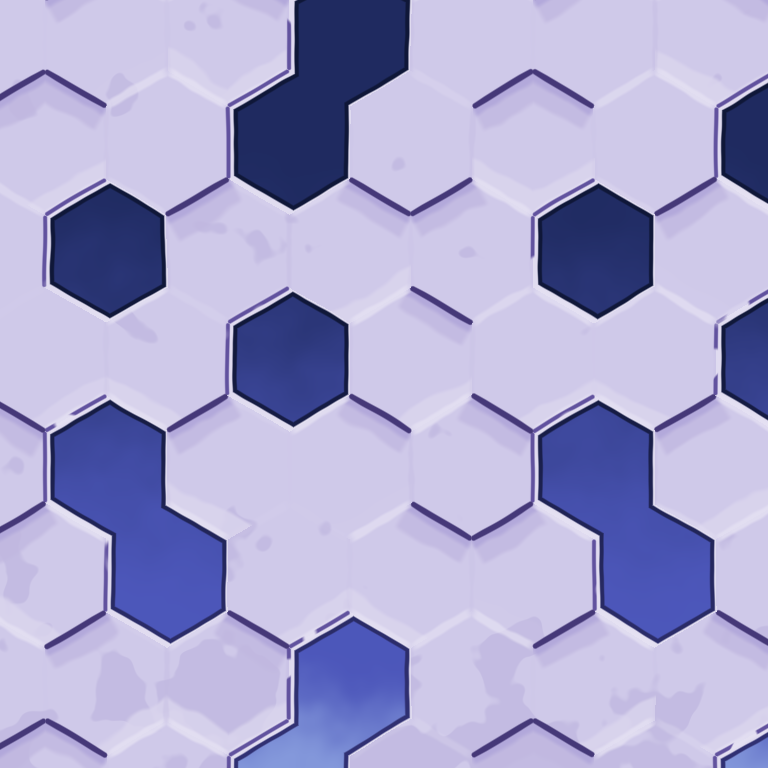
Write a Shadertoy shader that draws this pattern.

```glsl
const vec2 LATTICE = vec2(1.0, 0.8660254);
// Per row of the 4 x 6 motif: inlaid column, then bit masks of creased lower edges
const int INLAY[6] = int[6](2, 2, 1, 0, 2, 0);
const int CREASE_RIGHT[6] = int[6](10, 8, 1, 8, 2, 0);
const int CREASE_LEFT[6] = int[6](8, 1, 4, 8, 9, 8);

vec2 hash2(vec2 p) {
    vec2 h = vec2(dot(p, vec2(127.1, 311.7)), dot(p, vec2(269.5, 183.3)));
    return fract(sin(h) * 43758.55) * 2.0 - 1.0;
}

float gradientNoise(vec2 p) {
    vec2 i = floor(p), f = p - i, u = f * f * (3.0 - 2.0 * f);
    float a = dot(hash2(i), f);
    float b = dot(hash2(i + vec2(1, 0)), f - vec2(1, 0));
    float c = dot(hash2(i + vec2(0, 1)), f - vec2(0, 1));
    float d = dot(hash2(i + 1.0), f - 1.0);
    return mix(mix(a, b, u.x), mix(c, d, u.x), u.y);
}

float fbm(vec2 p) {
    return gradientNoise(p) + 0.5 * gradientNoise(p * 2.1 + 7.3) + 0.25 * gradientNoise(p * 4.3 + 3.1);
}

// Column and row of a cell, wrapped into the motif
ivec2 motifCell(vec2 id) {
    float row = mod(id.y, 6.0);
    float col = mod(floor(id.x - 0.5 * mod(id.y, 2.0) + 0.25), 4.0);
    return ivec2(int(col + 0.5), int(row + 0.5));
}

bool isInlaid(vec2 id) {
    ivec2 m = motifCell(id);
    return m.x == INLAY[m.y];
}

bool isCreased(vec2 id, bool rightEdge) {
    ivec2 m = motifCell(id);
    int mask = rightEdge ? CREASE_RIGHT[m.y] : CREASE_LEFT[m.y];
    return ((mask >> m.x) & 1) == 1;
}

vec2 nearestCentre(vec2 p) {
    vec2 s = LATTICE * vec2(1, 2);
    vec2 a = floor(p / s + 0.5) * s, b = (floor(p / s) + 0.5) * s;
    return dot(p - a, p - a) < dot(p - b, p - b) ? a : b;
}

float below(float edge, float soft, float x) {
    return 1.0 - smoothstep(edge - soft, edge + soft, x);
}

vec3 inlayColour(float height, float mottle) {
    float h = height + 0.07 * mottle;
    vec3 c = mix(vec3(0.30, 0.34, 0.73), vec3(0.12, 0.165, 0.375), smoothstep(0.18, 0.82, h));
    return mix(c, vec3(0.52, 0.60, 0.86), below(0.06, 0.09, h));
}

void mainImage(out vec4 fragColor, in vec2 fragCoord) {
    vec2 uv = fragCoord / iResolution.y;
    float aa = 6.2 / iResolution.y;
    vec2 p = (uv - vec2(0.0586, -0.0313)) * vec2(6.295, 6.147);
    p += 0.018 * vec2(gradientNoise(p * 2.3), gradientNoise(p * 2.3 + 19.0));

    vec2 centre = nearestCentre(p), q = p - centre;
    vec2 id = round(centre / LATTICE * 2.0) * 0.5;
    bool inlaid = isInlaid(id);
    float mottle = fbm(p * 1.7), grain = gradientNoise(p * 7.0);
    float inset = 1.0, shade = 0.0, deepShade = 0.0, glow = 0.0, shine = 0.0, line = 0.0, rim = 0.0;

    // Gather the effect of all six edges
    for (int k = 0; k < 6; k++) {
        float angle = float(k) * 1.0471976;
        vec2 dir = vec2(cos(angle), sin(angle));
        vec2 other = round((centre + dir) / LATTICE * 2.0) * 0.5;
        float gap = 0.5 - dot(q, dir);
        float along = abs(dot(q, vec2(-dir.y, dir.x)));
        float stroke = length(vec2(gap, max(along - 0.27, 0.0)));
        float chance = hash2(id + other).x * 0.5 + 0.5;
        bool otherInlaid = isInlaid(other), slanted = abs(dir.y) > 0.1;

        if (!otherInlaid) inset = min(inset, gap - (dir.x < 0.0 ? 0.045 : 0.014));

        // Raised rim on the upper left of an inlay
        bool toRight = dir.x > 0.0;
        bool rimmed = (toRight ? otherInlaid && !inlaid : inlaid && !otherInlaid)
            && (toRight ? -dir.y : dir.y) > -0.1;
        float dashed = smoothstep(-0.22, -0.12, gradientNoise(p * 3.6 + 5.0));
        if (rimmed) rim = max(rim, below(0.016, aa, stroke) * dashed);

        bool crease = slanted && isCreased(dir.y > 0.0 ? other : id, toRight != (dir.y > 0.0));
        if (crease) {
            line = max(line, below(0.024 - 0.03 * max(along - 0.17, 0.0), aa, stroke));
            if (dir.y > 0.0) {
                float span = below(0.30, 0.03, along);
                shade = max(shade, span * below(0.21 + 0.08 * mottle, 0.025, gap));
                deepShade = max(deepShade, span * below(0.075 + 0.02 * grain, 0.025, gap));
            }
        } else if (slanted) {
            float lit = smoothstep(0.1, 0.6, chance) * below(0.27, 0.05, along);
            shine = max(shine, lit * below(0.032 + 0.02 * grain, 0.015, gap));
            if (dir.y < 0.0) glow = max(glow, smoothstep(0.45, 0.7, chance) * below(0.15 + 0.1 * mottle, 0.02, gap));
        } else {
            shade = max(shade, 0.45 * chance * below(0.02 + 0.02 * grain, 0.012, gap));
        }
    }

    // Pale tiles, with washed patches growing toward the bottom
    float wash = smoothstep(0.12, 0.18, mottle - 0.28 + 0.5 * below(0.17, 0.22, uv.y));
    vec3 colour = mix(vec3(0.812, 0.788, 0.914), vec3(0.765, 0.735, 0.885), wash);
    colour = mix(colour, vec3(0.855, 0.835, 0.93), glow * 0.8);
    colour = mix(colour, vec3(0.755, 0.72, 0.878), shade * 0.8);
    colour = mix(colour, vec3(0.68, 0.64, 0.85), deepShade * 0.75);
    colour = mix(colour, vec3(0.895, 0.88, 0.95), shine * 0.8);

    // Inlaid tiles: pale gap, dark outline, graded fill
    if (inlaid) {
        float edge = inset + 0.006 * grain;
        vec3 outline = mix(vec3(0.19, 0.19, 0.45), vec3(0.06, 0.09, 0.22), smoothstep(0.0, 0.65, uv.y));
        vec3 fill = mix(outline, inlayColour(uv.y, mottle), smoothstep(0.034 - aa, 0.034 + aa, edge));
        colour = mix(colour, vec3(0.90, 0.885, 0.95), 0.75);
        colour = mix(colour, fill, smoothstep(-aa, aa, edge));
    }

    colour = mix(colour, vec3(0.38, 0.32, 0.62), rim);
    colour = mix(colour, vec3(0.27, 0.22, 0.47), line);
    fragColor = vec4(colour, 1.0);
}
```
